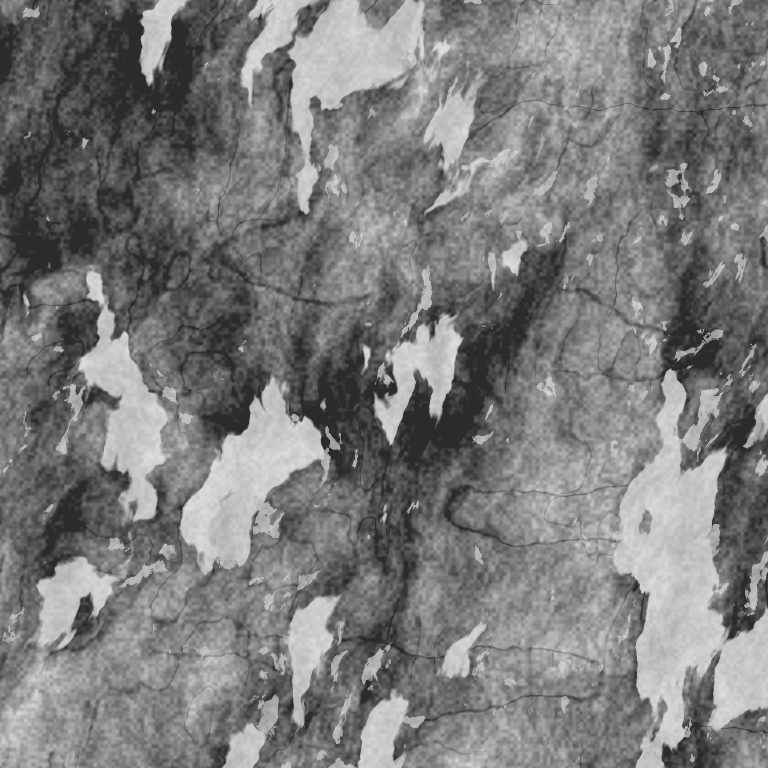
Reproduce this texture procedurally as a Shadertoy shader.

```glsl
const float BASE_TONE = 0.478;
const float DARKEST = 0.17;
const float LIGHTEST = 0.86;
const float FLAKE_TONE = 0.79;
const float FLAKE_LEVEL = 0.695;
const float FLAKE_EDGE = 0.022;
const float LEAN = 0.22;
const float PATCH_CONTRAST = 0.52;
const float SLAB_CONTRAST = 0.20;
const float FIBRE_CONTRAST = 0.46;
const float GRAIN_CONTRAST = 0.19;
const float CRACK_DEPTH = 0.17;
const float SHADOW_DEPTH = 0.13;

float hash(vec2 p) {
    vec3 q = fract(vec3(p.xyx) * 0.1031);
    q += dot(q, q.yzx + 33.33);
    return fract((q.x + q.y) * q.z);
}

float noise(vec2 p) {
    vec2 cell = floor(p);
    vec2 f = fract(p);
    f = f * f * f * (f * (f * 6.0 - 15.0) + 10.0);
    float low = mix(hash(cell), hash(cell + vec2(1, 0)), f.x);
    float high = mix(hash(cell + vec2(0, 1)), hash(cell + vec2(1, 1)), f.x);
    return mix(low, high, f.y);
}

float fbm(vec2 p) {
    const mat2 turn = mat2(0.96, 0.28, -0.28, 0.96);
    float sum = 0.0;
    float weight = 0.5;
    for (int i = 0; i < 5; i++) {
        sum += weight * noise(p);
        p = turn * p * 2.03 + 17.3;
        weight *= 0.5;
    }
    return sum / 0.96875;
}

vec2 warp(vec2 p) {
    return vec2(fbm(p), fbm(p + 41.7)) - 0.5;
}

// Softly joined cells, each with its own random tone
float slabs(vec2 p) {
    vec2 cell = floor(p);
    float tone = 0.0;
    float total = 0.0;
    for (int y = -1; y <= 1; y++) {
        for (int x = -1; x <= 1; x++) {
            vec2 id = cell + vec2(x, y);
            vec2 seed = id + vec2(hash(id + 3.1), hash(id + 8.7));
            float weight = exp(-38.0 * length(p - seed));
            tone += weight * hash(id + 21.4);
            total += weight;
        }
    }
    return tone / max(total, 1e-20);
}

// Thin winding line along the middle level of a noise field
float vein(vec2 p, float width) {
    return 1.0 - smoothstep(0.0, width, abs(noise(p) - 0.5));
}

void mainImage(out vec4 fragColor, in vec2 fragCoord) {
    vec2 uv = fragCoord / iResolution.y;
    vec2 broad = warp(uv * 3.0 + 5.0);
    vec2 crumple = warp(uv * 15.0 + 60.0);
    vec2 p = vec2(uv.x - LEAN * uv.y, uv.y) + 0.12 * broad;
    vec2 rough = p + 0.035 * crumple;

    // Broad patches, leaning slabs and streaked fibres
    float patches = fbm(p * vec2(4.2, 2.6) + 12.0);
    float slab = slabs((p + 0.012 * crumple) * vec2(5.2, 2.7) + 30.0);
    float fibre = fbm(rough * vec2(30.0, 13.0) + 7.0);
    float tone = BASE_TONE + PATCH_CONTRAST * (patches - 0.5);
    tone += SLAB_CONTRAST * (slab - 0.5);
    float ruggedness = mix(1.15, 0.65, smoothstep(0.4, 0.8, slab));
    tone += FIBRE_CONTRAST * ruggedness * (fibre - 0.5);

    // Fine grain
    float grain = 0.55 * noise(uv * 210.0) + 0.45 * noise(rough * vec2(125.0, 80.0));
    tone += GRAIN_CONTRAST * (grain - 0.5) * 1.6;

    // Wrinkles, long cracks and occasional level ledges
    float wrinkles = vein(rough * vec2(38.0, 20.0), 0.075);
    wrinkles *= smoothstep(0.40, 0.65, noise(uv * 13.0 + 80.0));
    float cracks = vein(rough * vec2(14.0, 5.0) + 50.0, 0.035);
    cracks *= smoothstep(0.42, 0.68, noise(uv * 8.0 + 23.0));
    float ledges = vein(rough * vec2(3.0, 9.0) + 71.0, 0.022);
    ledges *= smoothstep(0.58, 0.75, noise(uv * 5.0 + 95.0));
    tone -= CRACK_DEPTH * max(0.75 * wrinkles, max(cracks, ledges));

    // Clustered pale flakes with dark hollows around them
    float cluster = noise(p * vec2(5.0, 3.0) + 110.0) - 0.5;
    float field = fbm(rough * vec2(14.0, 6.5) + 130.0) + 0.34 * cluster;
    float hollow = smoothstep(0.50, 0.64, field);
    tone -= SHADOW_DEPTH * hollow * smoothstep(0.35, 0.6, noise(uv * 18.0 + 9.0));
    float flake = smoothstep(FLAKE_LEVEL - FLAKE_EDGE, FLAKE_LEVEL + FLAKE_EDGE, field);
    float specks = fbm(rough * vec2(44.0, 30.0) + 160.0) + 0.22 * cluster;
    flake = max(flake, 0.8 * smoothstep(0.74, 0.79, specks));
    float flakeTone = FLAKE_TONE + 0.12 * (grain - 0.5) + 0.18 * (fibre - 0.5);
    tone = mix(tone, flakeTone, flake);

    fragColor = vec4(vec3(clamp(tone, DARKEST, LIGHTEST)), 1.0);
}
```
